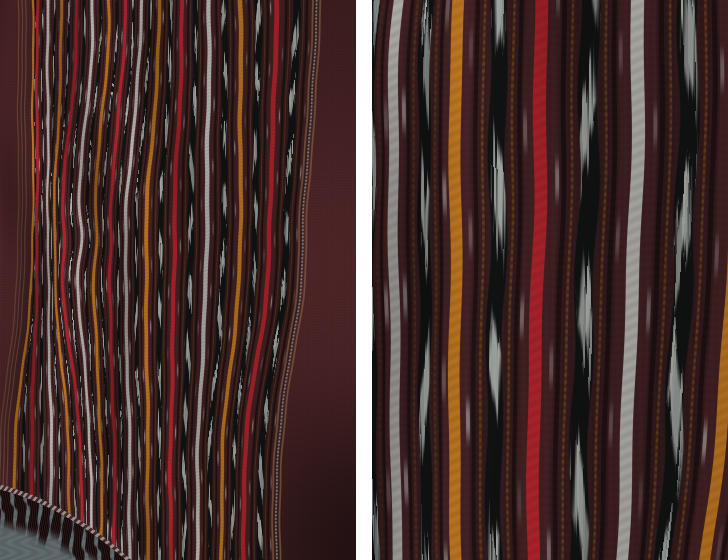
Left, the full canvas; right, a detail of the centre.
Reproduce this texture procedurally as a Shadertoy shader.

```glsl
// Draped maroon ikat shawl: fourteen coloured warp stripes, feathered bands and a fringed hem.
#define STRIPES 14
#define HEIGHT 7.68        // canvas height in design units
#define IKAT_PERIOD 0.85   // vertical spacing of the feathers
#define IKAT_WIDTH 0.115   // half width of a feathered band, in cells
#define THREAD_GAP 0.175   // offset of the dotted threads, in cells
#define MAROON vec3(0.30, 0.145, 0.155)
#define DARK vec3(0.185, 0.095, 0.10)
#define GOLD vec3(0.69, 0.43, 0.12)
#define RED vec3(0.64, 0.13, 0.16)
#define IVORY vec3(0.68, 0.67, 0.65)
#define INK vec3(0.06, 0.065, 0.065)
#define TAN vec3(0.50, 0.36, 0.26)

float hash(vec2 p) {
    return fract(sin(dot(p, vec2(127.1, 311.7))) * 4375.85);
}

// Antialiased line of the given half width
float line(float d, float halfWidth, float aa) {
    return 1.0 - smoothstep(halfWidth - 0.7 * aa, halfWidth + 0.7 * aa, abs(d));
}

// Horizontal place of stripe k at depth y, following the drape
float stripeX(float k, float y) {
    float wide = max(k - 8.0, 0.0);
    float top = 0.15 + 0.223 * k + 0.0295 * wide * wide + 0.3 * exp(-0.8 * k);
    float middle = -0.22 * smoothstep(2.0, 4.0, k) * (1.0 - smoothstep(8.0, 12.0, k))
                 - 0.18 * smoothstep(12.0, 14.0, k);
    float low = -0.16 + 0.27 * exp(-(k - 3.0) * (k - 3.0) / 6.0)
              - 0.16 * exp(-k) - 0.38 * smoothstep(11.0, 14.0, k);
    float shift = mix(middle * smoothstep(0.2, 3.4, y), low, smoothstep(3.3, 6.6, y));
    float bulge = 0.07 * exp(-pow((y - 3.3) / 0.35, 2.0) - pow((k - 5.5) / 2.0, 2.0));
    return top + shift + bulge + 0.008 * sin(y * 3.1 + k) + 0.004 * sin(y * 7.3 + k * 2.0);
}

// Coverage of the pale feathers: ragged threads, each starting at its own height
float feather(float s, float y, float id) {
    float phase = y / IKAT_PERIOD + hash(vec2(id, 3.0));
    float row = floor(phase);
    float f = phase - row - 0.5;
    float lean = hash(vec2(row, id + 9.0)) - 0.5;
    float reach = 0.36 + 0.14 * hash(vec2(row + 5.0, id));
    float thread = hash(vec2(floor(s * 5.0), row + id * 7.0));
    float taper = 1.0 - abs(f + 0.4 * (thread - 0.5)) / reach;
    float drift = 0.8 * lean + sign(lean) * 1.3 * f;
    float body = smoothstep(-0.05, 0.45, 0.95 * taper - abs(s - drift));
    return body * (0.7 + 0.3 * thread);
}

// Everything woven between two neighbouring stripes
vec3 weaveCell(vec3 col, float s, float width, float y, float id, float aa) {
    float d = (s - 0.5) * width;
    float side = abs(d);
    // Dark grooves and paler lanes beside the band
    col *= 1.0 - 0.4 * line(side - 0.26 * width, 0.025 * width, aa);
    col += vec3(0.05, 0.022, 0.025) * line(side - 0.38 * width, 0.07 * width, 2.0 * aa);
    // Feathered band with a wavering edge
    float waver = 0.85 + 0.15 * sin(y * 8.0 + id * 2.3 + sign(d) * 1.4);
    float pale = feather((s - 0.5) / IKAT_WIDTH, y, id);
    vec3 band = mix(INK, vec3(0.62, 0.64, 0.62), pale);
    col = mix(col, band, line(d, IKAT_WIDTH * width * waver, 1.4 * aa));
    // Fine dotted gold threads
    float dots = 0.34 + 0.16 * sin(y * 190.0);
    dots *= smoothstep(0.12, 0.4, width);
    col = mix(col, GOLD * 0.8, dots * line(side - THREAD_GAP * width, 0.006, aa));
    // Short pale flecks with tapered ends
    float lane = sign(d);
    float phase = y / IKAT_PERIOD + hash(vec2(id, 20.0 + lane));
    float fleck = 1.0 - smoothstep(0.02, 0.16, abs(fract(phase) - 0.5));
    fleck *= 0.15 + 0.5 * hash(vec2(floor(phase), id + lane));
    return mix(col, IVORY, fleck * line(side - 0.33 * width, 0.009, aa));
}

vec3 cloth(vec2 p, float aa) {
    float left = stripeX(0.0, p.y) - 0.17;
    float right = stripeX(float(STRIPES), p.y);
    float inside = smoothstep(left - aa, left + aa, p.x)
                 * (1.0 - smoothstep(right - aa, right + aa, p.x));

    // Plain ground, lit on the right and fading to the corners
    float light = 0.76 + 0.24 * exp(-pow((p.y - 3.6) / 2.4, 2.0));
    light *= 1.0 - 0.38 * smoothstep(4.8, 7.5, p.y) * smoothstep(3.0, 4.9, p.x);
    vec3 woven = mix(DARK * 1.3, DARK, smoothstep(0.5, 2.6, p.x));
    vec3 col = mix(MAROON * light, woven, inside);
    col *= 1.0 + 0.04 * sin(p.x * 190.0) + 0.03 * sin(p.y * 170.0 + 2.0 * sin(p.x * 9.0));

    for (int i = 0; i < STRIPES; i++) {
        float k = float(i);
        float a = stripeX(k, p.y);
        float width = stripeX(k + 1.0, p.y) - a;
        float s = (p.x - a) / width;
        if (s >= 0.0 && s < 1.0) col = weaveCell(col, s, width, p.y, k, aa);
        // Stripe colours cycle gold, red, ivory
        int hue = i % 3;
        vec3 yarn = hue == 0 ? GOLD : hue == 1 ? RED : IVORY;
        yarn *= 0.96 + 0.04 * sin(p.y * 130.0 + p.x * 60.0);
        col = mix(col, yarn, line(p.x - a, 0.011 + 0.042 * width, aa));
    }

    // Selvedge lines on both sides
    for (int j = 0; j < 3; j++) {
        float offset = 0.05 * float(j);
        col = mix(col, TAN, 0.5 * line(p.x - left + 0.03 - offset, 0.008, aa));
        col = mix(col, j == 1 ? IVORY * (0.65 + 0.3 * sin(p.y * 130.0)) : TAN,
                  0.75 * line(p.x - right + 0.05 - offset, 0.012, aa));
    }

    // Soft folds, deepest on the left
    float fold = sin(p.x * 5.0 - p.y * 0.7 + sin(p.y * 1.3)) + 0.5 * sin(p.x * 11.0 + p.y * 1.1);
    return col * (0.97 + 0.11 * fold * (1.0 - smoothstep(1.5, 3.5, p.x)));
}

void mainImage(out vec4 fragColor, in vec2 fragCoord) {
    float aa = HEIGHT / iResolution.y;
    vec2 p = vec2(fragCoord.x, iResolution.y - fragCoord.y) * aa;
    vec3 col = cloth(p, aa);
    // Floor and hanging tassels below the curved hem
    float hem = p.y - (6.68 + 0.25 * p.x + 0.18 * p.x * p.x);
    vec3 ground = vec3(0.38, 0.42, 0.43) * (0.95 + 0.06 * sin(p.x * 31.0 + 4.0 * sin(p.y * 23.0)));
    float strand = p.x / 0.17 + 0.25 * sin(p.y * 5.0 + p.x * 2.0);
    float tassel = line(fract(strand) - 0.5, 0.38 + 0.08 * sin(p.y * 19.0 + p.x * 40.0), aa * 8.0);
    tassel *= 1.0 - smoothstep(0.5, 0.72, hem + 0.25 * hash(vec2(floor(strand), 1.0)));
    ground = mix(ground, DARK * (0.6 + 0.3 * sin(strand * 38.0)), tassel);
    col = mix(col, ground, smoothstep(-aa, aa, hem));
    // Twined hem cord
    float twist = smoothstep(-0.6, 0.6, sin(p.x * 95.0 + hem * 60.0));
    col = mix(col, mix(MAROON, IVORY * 0.85, twist), line(hem, 0.035, aa));
    fragColor = vec4(clamp(col, 0.0, 1.0), 1.0);
}
```
